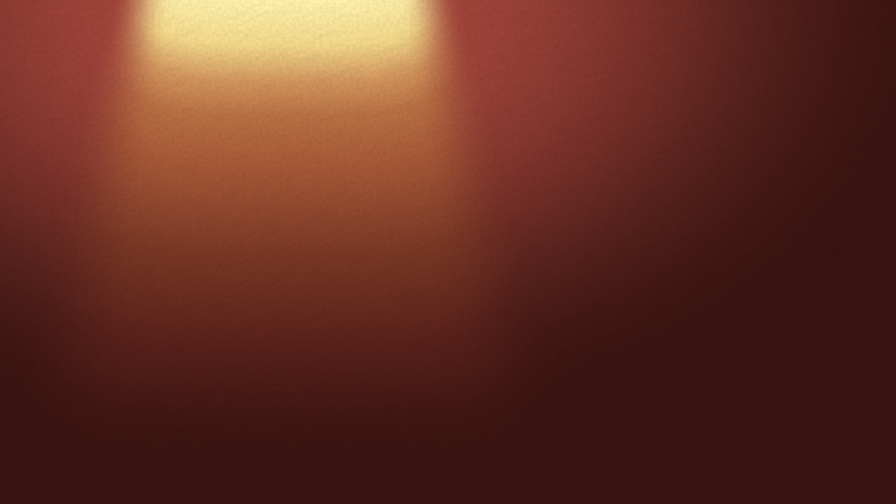
Reproduce this background procedurally as a Shadertoy shader.

```glsl
// A warm lamp beam falling down a dark red wall with a fine paper grain.
// An elliptical glow lights the wall; a soft-edged, widening beam is coloured
// by depth through a short ramp, then gradient noise adds the texture.

// All lengths are in canvas heights; depth runs downward from the top edge.
const vec3 SHADOW_RED = vec3(0.220, 0.075, 0.060);
const vec3 WALL_RED = vec3(0.625, 0.265, 0.228);
const float LAMP_X = 0.567;         // beam axis
const float GLOW_INNER = 0.25;      // radius of full wall light
const float GLOW_OUTER = 1.32;      // radius where the wall light ends
const float GLOW_SQUEEZE = 1.5;     // vertical compression of the glow
const float BEAM_HALF_WIDTH = 0.285;
const float BEAM_SPREAD = 0.22;     // widening per unit of depth
const float EDGE_SOFTNESS = 0.060;
const float EDGE_SPREAD = 0.09;     // extra softness per unit of depth
const float CORNER_ROUNDING = 0.055;
const float GRAIN_SCALE = 150.0;
const float GRAIN_STRENGTH = 0.055;
const float FIBRE_STRENGTH = 0.025;

// Beam ramp: colour in rgb, depth in w.
const int RAMP_SIZE = 8;
const vec4 BEAM_RAMP[RAMP_SIZE] = vec4[RAMP_SIZE](
    vec4(0.98, 0.93, 0.66, 0.00),
    vec4(0.93, 0.83, 0.53, 0.09),
    vec4(0.81, 0.58, 0.36, 0.16),
    vec4(0.71, 0.43, 0.26, 0.23),
    vec4(0.64, 0.34, 0.21, 0.33),
    vec4(0.46, 0.21, 0.14, 0.51),
    vec4(0.34, 0.125, 0.10, 0.69),
    vec4(0.25, 0.085, 0.068, 0.88));

vec2 hashGradient(vec2 cell) {
    vec3 h = fract(cell.xyx * vec3(0.1031, 0.1030, 0.0973));
    h += dot(h, h.yzx + 33.33);
    float angle = 6.28318 * fract((h.x + h.y) * h.z);
    return vec2(cos(angle), sin(angle));
}

float gradientNoise(vec2 p) {
    vec2 cell = floor(p);
    vec2 f = fract(p);
    vec2 blend = f * f * f * (f * (f * 6.0 - 15.0) + 10.0);
    vec2 e = vec2(1.0, 0.0);
    float a = dot(hashGradient(cell), f);
    float b = dot(hashGradient(cell + e.xy), f - e.xy);
    float c = dot(hashGradient(cell + e.yx), f - e.yx);
    float d = dot(hashGradient(cell + e.xx), f - e.xx);
    return mix(mix(a, b, blend.x), mix(c, d, blend.x), blend.y);
}

vec3 wallColor(vec2 fromLamp) {
    float radius = length(fromLamp * vec2(1.0, GLOW_SQUEEZE));
    float light = 1.0 - smoothstep(GLOW_INNER, GLOW_OUTER, radius);
    return mix(SHADOW_RED, WALL_RED, light);
}

vec3 beamColor(float depth) {
    vec3 color = BEAM_RAMP[0].rgb;
    for (int i = 1; i < RAMP_SIZE; i++) {
        float start = BEAM_RAMP[i - 1].w;
        float t = clamp((depth - start) / (BEAM_RAMP[i].w - start), 0.0, 1.0);
        color = mix(color, BEAM_RAMP[i].rgb, t);
    }
    return color;
}

void mainImage(out vec4 fragColor, in vec2 fragCoord) {
    vec2 p = fragCoord / iResolution.y;
    vec2 fromLamp = vec2(p.x - LAMP_X, 1.0 - p.y);
    float depth = fromLamp.y;

    // Lit wall
    vec3 color = wallColor(fromLamp);

    // Beam with soft sides and a rounded falloff
    float halfWidth = BEAM_HALF_WIDTH + BEAM_SPREAD * depth;
    float softness = EDGE_SOFTNESS + EDGE_SPREAD * depth;
    float across = abs(fromLamp.x);
    float inside = 1.0 - smoothstep(halfWidth - softness, halfWidth + softness, across);
    inside *= 1.0 - smoothstep(0.65, 1.0, depth);
    float u = min(across / halfWidth, 1.2);
    float bentDepth = depth + CORNER_ROUNDING * u * u * u * u;
    color = mix(color, beamColor(bentDepth), inside);

    // Paper grain and slanted fibres
    float grain = gradientNoise(p * GRAIN_SCALE);
    vec2 slanted = vec2(p.x + 0.4 * p.y, p.y - 0.4 * p.x);
    float fibre = gradientNoise(slanted * vec2(18.0, 90.0));
    color *= 1.0 + GRAIN_STRENGTH * grain + FIBRE_STRENGTH * fibre;

    fragColor = vec4(clamp(color, 0.0, 1.0), 1.0);
}
```
